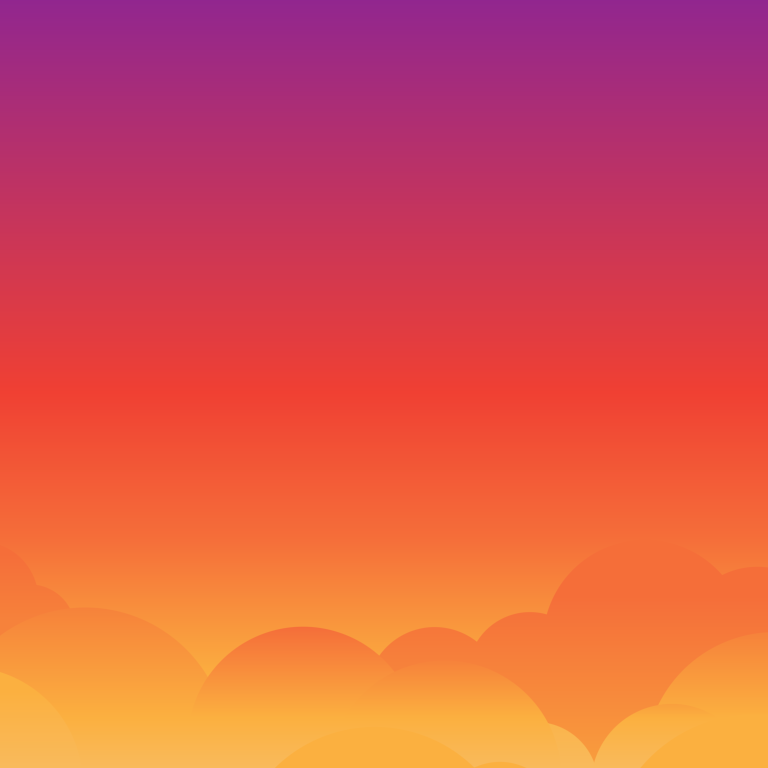
Give the GLSL for this background, as a WebGL 1 fragment shader.

```glsl
precision highp float;
// Sunset sky over rounded clouds: a vertical violet-red-gold gradient
// with overlapping domes, painted back to front. Every dome is a circle
// extended straight down, shaded by a gradient in height.

uniform vec2 u_resolution;

#define VIOLET vec3(0.57, 0.15, 0.56)
#define RED    vec3(0.94, 0.25, 0.20)
#define CORAL  vec3(0.96, 0.43, 0.225)
#define ORANGE vec3(0.965, 0.51, 0.23)
#define AMBER  vec3(0.975, 0.62, 0.24)
#define GOLD   vec3(0.985, 0.69, 0.25)
#define CREAM  vec3(0.975, 0.73, 0.36)
#define RED_HEIGHT  0.49
#define GOLD_HEIGHT 0.065

// Blend from the upper colour at height hi to the lower colour at height lo.
vec3 ramp(vec3 upper, vec3 lower, float hi, float lo, float y) {
    return mix(upper, lower, clamp((hi - y) / (hi - lo), 0.0, 1.0));
}

vec3 skyColor(float y) {
    vec3 sky = ramp(VIOLET, RED, 1.0, RED_HEIGHT, y);
    sky = ramp(sky, CORAL, RED_HEIGHT, 0.30, y);
    return ramp(sky, GOLD, 0.30, 0.115, y);
}

// Cloud tint: crest colour at the top, gold lower down, cream at the base.
vec3 cloudColor(vec3 crest, float top, float y) {
    vec3 tint = ramp(crest, GOLD, top, GOLD_HEIGHT, y);
    return ramp(tint, CREAM, GOLD_HEIGHT, 0.0, y);
}

// Paint a dome with the given centre and radius over the colour so far.
void dome(inout vec3 color, vec2 p, vec2 center, float radius, vec3 tint) {
    vec2 d = p - center;
    float dist = length(vec2(d.x, max(d.y, 0.0))) - radius;
    float edge = 0.75 / min(u_resolution.x, u_resolution.y);
    color = mix(color, tint, 1.0 - smoothstep(-edge, edge, dist));
}

void main() {
    vec2 p = gl_FragCoord.xy / u_resolution;
    vec3 color = skyColor(p.y);

    // Distant clouds at both sides
    vec3 far = ramp(CORAL, AMBER, 0.225, 0.0, p.y);
    dome(color, p, vec2(0.566, 0.095), 0.0885, far);
    dome(color, p, vec2(0.690, 0.122), 0.081, far);
    dome(color, p, vec2(0.986, 0.160), 0.102, far);
    dome(color, p, vec2(0.840, 0.164), 0.133, far);
    vec3 haze = ramp(CORAL, ORANGE, 0.28, 0.19, p.y);
    dome(color, p, vec2(-0.026, 0.219), 0.076, haze);
    dome(color, p, vec2(0.039, 0.180), 0.059, haze);

    // Middle clouds
    dome(color, p, vec2(0.111, 0.023), 0.186, cloudColor(ORANGE, 0.209, p.y));
    dome(color, p, vec2(0.3945, 0.034), 0.150, cloudColor(CORAL, 0.184, p.y));
    dome(color, p, vec2(1.009, 0.008), 0.169, cloudColor(ORANGE, 0.177, p.y));

    // Near golden clouds
    vec3 near = ramp(GOLD, CREAM, 0.10, 0.0, p.y);
    dome(color, p, vec2(0.697, -0.022), 0.082, near);
    dome(color, p, vec2(0.579, -0.012), 0.152, cloudColor(ORANGE, 0.140, p.y));
    dome(color, p, vec2(0.875, -0.022), 0.1055, cloudColor(AMBER, 0.084, p.y));
    dome(color, p, vec2(-0.046, -0.022), 0.154, near);

    // Lowest crests
    dome(color, p, vec2(0.651, -0.070), 0.078, GOLD);
    dome(color, p, vec2(0.488, -0.1315), 0.185, GOLD);
    dome(color, p, vec2(0.983, -0.124), 0.194, GOLD);

    gl_FragColor = vec4(color, 1.0);
}
```
